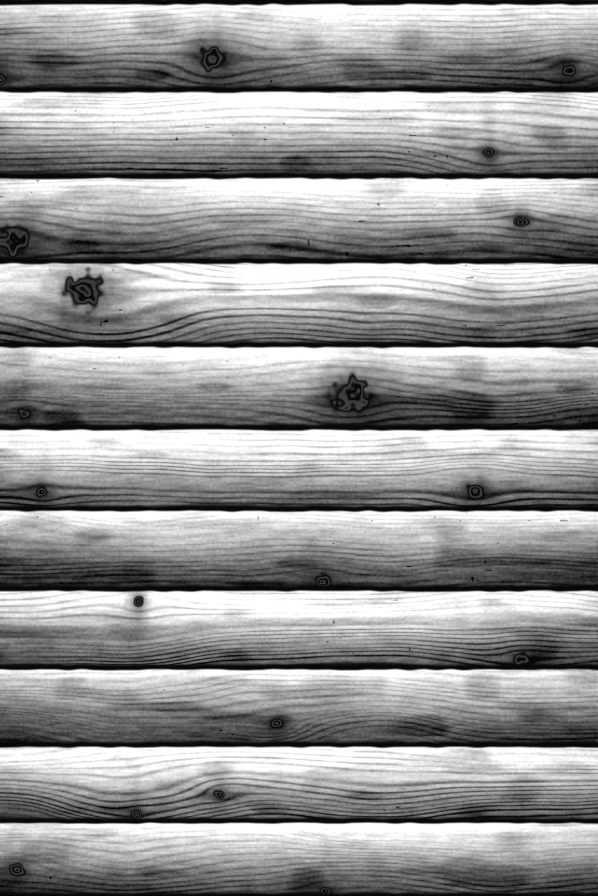
A WebGL 1 fragment shader for this texture:

```glsl
precision highp float;
uniform vec2 u_resolution;

float hash(vec2 p) {
  p = fract(p * vec2(0.1031, 0.1173));
  p += dot(p, p.yx + 33.33);
  return fract((p.x + p.y) * p.x * 7.31 + p.y * 19.7);
}

float noise(vec2 p) {
  vec2 i = floor(p), f = fract(p);
  f = f * f * (3.0 - 2.0 * f);
  return mix(mix(hash(i), hash(i + vec2(1.0, 0.0)), f.x),
             mix(hash(i + vec2(0.0, 1.0)), hash(i + 1.0), f.x), f.y);
}

// Continuous board index from the top; boards get slightly thinner downwards
float boardIndex(float down) {
  float a = 0.00072, b = 0.0986;
  return (b - sqrt(b * b - 4.0 * a * (down - 0.0026))) / (2.0 * a);
}

float wood(vec2 uv) {
  float index = boardIndex(1.0 - uv.y);
  float row = floor(index), v = fract(index);
  vec2 q = vec2(uv.x * 7.3, v);
  vec2 local = q + vec2(row * 17.0, row * 5.0);
  float weathered = (1.0 - mod(row, 2.0)) * (0.6 + 0.4 * hash(vec2(row, 3.0)));

  // Knots: bend the grain, stain the wood around them, and add a dark core
  float flow = v, stain = 0.0, core = 0.0, coreTone = 0.0;
  for (int k = 0; k < 3; k++) {
    vec2 id = vec2(row * 3.0 + float(k) + 11.0, 47.0);
    if (hash(id) < 0.35) continue;
    float size = hash(id + 20.0);
    float r = 0.06 + 0.16 * size * size * size;
    vec2 center = vec2((float(k) + hash(id + 40.0)) * 2.43,
                       mix(0.12, 0.94, sqrt(hash(id + 60.0))));
    vec2 d = q - center;
    float reach = 5.0 * r * r;
    flow -= d.y * reach / (dot(d * vec2(0.55, 1.0), d * vec2(0.55, 1.0)) + reach);
    float e = length(d * vec2(0.85, 1.0)) / r + 0.7 * (noise(local * 13.0) - 0.5);
    float body = 1.0 - smoothstep(0.7, 1.15, e);
    coreTone = mix(coreTone, 0.13 + 0.12 * sin(e * 13.0), body);
    core = max(core, body);
    stain += 0.38 * exp(-0.3 * e * e);
    stain += 0.3 * exp(-0.35 * d.x * d.x / (r * r) - 2.5 * abs(d.y))
           * noise(local * vec2(9.0, 3.0));
  }

  // Growth rings running along the board
  float sway = 0.08 + 0.3 * hash(vec2(row, 8.0));
  flow += sway * (noise(vec2(q.x * 0.65, v * 1.3) + row * 7.0) - 0.5);
  flow += 0.025 * noise(local * vec2(2.0, 4.0));
  float ring = flow * 14.0 + 2.5 * noise(vec2(flow * 5.0, row * 4.0));
  float line = pow(0.5 + 0.5 * sin(6.2832 * ring), 3.0);
  float strength = mix(0.06, 0.42, noise(vec2(q.x * 0.5, flow * 6.0) + row * 9.0));
  strength *= (1.0 - 0.5 * weathered) * (0.6 + 0.5 * v);

  // Rounded board lit from above
  float tone = mix(1.13, 0.43, smoothstep(0.08, 1.0, v));
  tone -= weathered * 0.24 * smoothstep(0.0, 0.3, v) * (1.0 - 0.6 * v);
  tone -= 0.14 * pow(abs(2.0 * uv.x - 1.0), 2.0);
  tone += 0.16 * (noise(local * vec2(0.7, 2.0)) - 0.5);
  tone -= line * strength;

  // Fine fibres, blotches and specks
  tone += 0.14 * (noise(local * vec2(5.0, 38.0)) - 0.5);
  tone += 0.09 * (noise(local * vec2(35.0, 45.0)) - 0.5);
  tone -= 0.16 * smoothstep(0.62, 0.9, noise(local * vec2(1.6, 6.0)));
  tone -= 0.4 * smoothstep(0.93, 0.99, noise(local * vec2(13.0, 21.0)))
        * smoothstep(0.55, 0.8, noise(local * 0.9));
  tone = mix(tone * (1.0 - min(stain, 0.75)), coreTone, core);

  // Dark gaps with slightly worn edges
  float wear = 0.018 * (noise(vec2(q.x * 6.0, row * 13.0)) - 0.5);
  float top = smoothstep(0.008, 0.04, v + wear);
  float bottom = 1.0 - smoothstep(0.93, 0.985, v + wear);
  return mix(0.03, clamp(tone, 0.03, 1.0), top * bottom);
}

void main() {
  // Average four samples to smooth fine lines
  float tone = 0.0;
  for (int j = 0; j < 2; j++) {
    for (int i = 0; i < 2; i++) {
      vec2 offset = vec2(float(i), float(j)) * 0.5 - 0.25;
      tone += 0.25 * wood((gl_FragCoord.xy + offset) / u_resolution);
    }
  }
  gl_FragColor = vec4(vec3(tone), 1.0);
}
```
